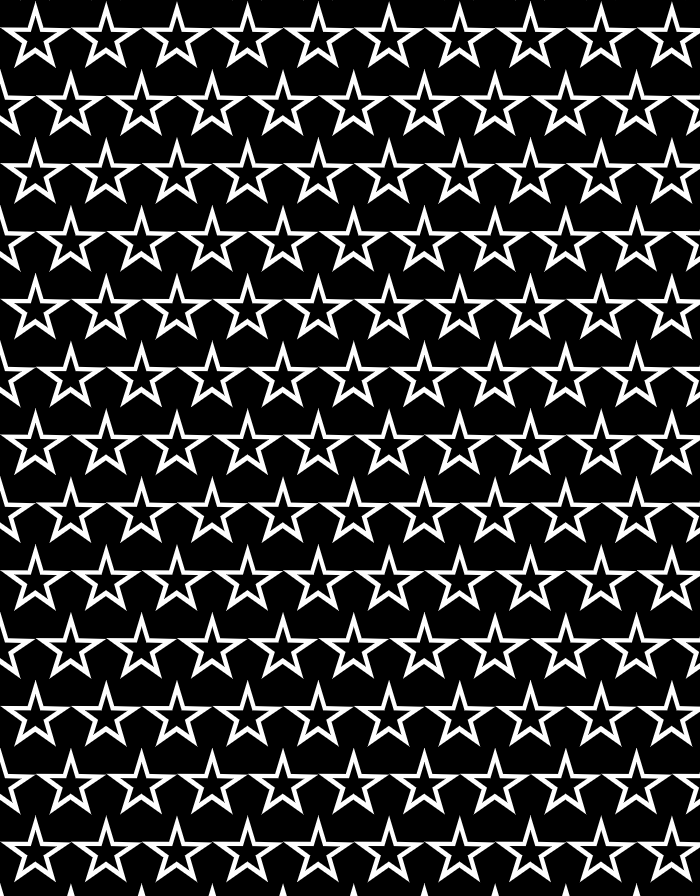
Write a Shadertoy shader that draws this pattern.

```glsl
// Signed distance to a slightly hand-drawn five-pointed star, negative inside
float starDistance(vec2 p) {
    vec2 corners[10] = vec2[10](
        vec2(0.0, 0.525),     vec2(0.112, 0.152),
        vec2(0.5, 0.142),     vec2(0.186, -0.07),
        vec2(0.288, -0.42),   vec2(-0.006, -0.212),
        vec2(-0.303, -0.42),  vec2(-0.193, -0.07),
        vec2(-0.5, 0.154),    vec2(-0.112, 0.152));
    float nearest = 1e3;
    float side = 1.0;
    for (int i = 0; i < 10; i++) {
        vec2 a = corners[i];
        vec2 b = corners[(i + 1) % 10];
        vec2 edge = b - a;
        vec2 toPoint = p - a;
        float along = clamp(dot(toPoint, edge) / dot(edge, edge), 0.0, 1.0);
        nearest = min(nearest, length(toPoint - edge * along));

        // Flip the sign at each crossing of a horizontal ray
        bool spans = (a.y > p.y) != (b.y > p.y);
        if (spans && p.x < a.x + edge.x * (p.y - a.y) / edge.y) side = -side;
    }
    return side * nearest;
}

// Star outline with sharp mitred corners inside and out
float outlineDistance(vec2 p) {
    float innerScale = 0.6;
    return max(starDistance(p), -starDistance(p / innerScale) * innerScale);
}

void mainImage(out vec4 fragColor, in vec2 fragCoord) {
    // One unit is the spacing between stars; y runs down from the top
    float pixel = 9.9 / iResolution.x;
    vec2 p = vec2(fragCoord.x, iResolution.y - fragCoord.y) * pixel;
    p -= vec2(0.003, 0.017);

    // Brick layout: every other row shifts by half a star
    float rowHeight = 0.9596;
    float row = floor(p.y / rowHeight);
    vec2 cell = vec2(fract(p.x + 0.5 * mod(row, 2.0)) - 0.5,
                     0.525 - (p.y - row * rowHeight));

    float ink = clamp(0.5 - outlineDistance(cell) / pixel, 0.0, 1.0);
    fragColor = vec4(vec3(0.995 * ink), 1.0);
}
```
